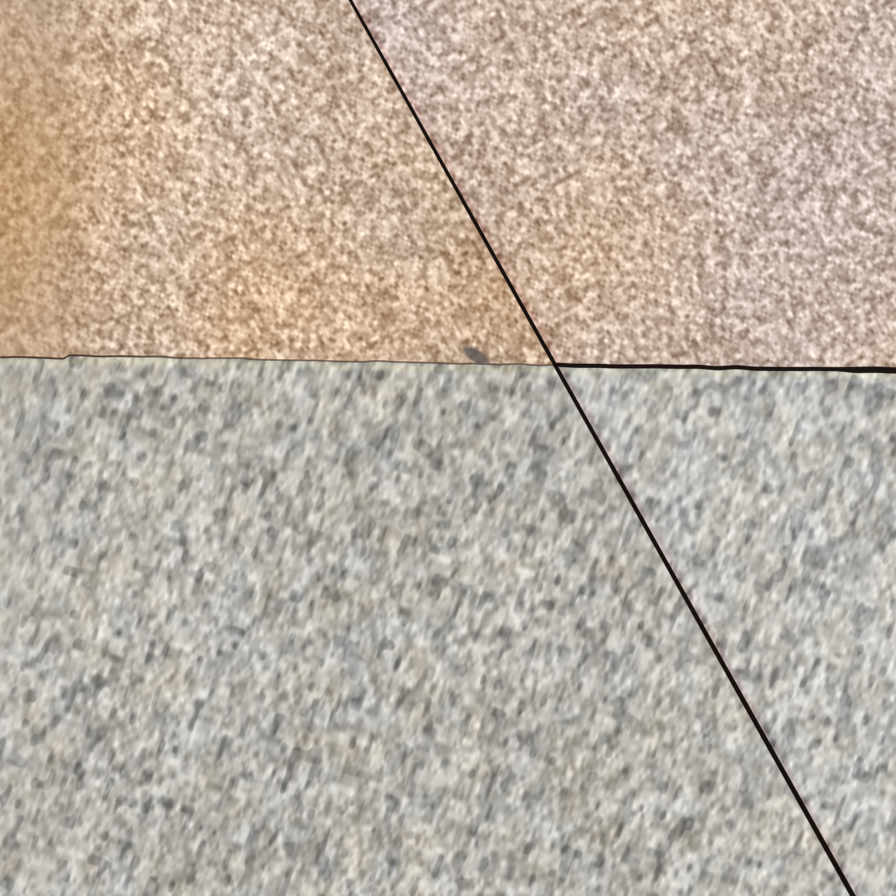
A Shadertoy shader for this texture:

```glsl
// Speckled granite slabs: warm stone above, grey stone below, split by
// a near-level seam and a straight diagonal joint. Layered value noise
// makes the grains; distances to lines make the joints.

float hash(vec2 p) {
    vec3 q = fract(vec3(p.xyx) * vec3(0.1031, 0.103, 0.0973));
    q += dot(q, q.yzx + 33.33);
    return fract((q.x + q.y) * q.z);
}

float noise(vec2 p) {
    vec2 i = floor(p), f = fract(p);
    f = f * f * (3.0 - 2.0 * f);
    return mix(mix(hash(i), hash(i + vec2(1, 0)), f.x),
               mix(hash(i + vec2(0, 1)), hash(i + vec2(1, 1)), f.x), f.y);
}

float cloud(vec2 p) {
    float sum = 0.0, weight = 0.5;
    for (int i = 0; i < 4; i++) {
        sum += weight * (noise(p) - 0.5);
        p = p * 2.03 + 17.3;
        weight *= 0.5;
    }
    return sum;
}

vec2 rotate(vec2 p, float angle) {
    float c = cos(angle), s = sin(angle);
    return vec2(c * p.x + s * p.y, c * p.y - s * p.x);
}

// Signed grain around zero, stretched by the two frequencies
float grain(vec2 p, vec2 freq, float angle) {
    vec2 q = rotate(p, angle) * freq;
    return 0.65 * (noise(q + 40.0) - 0.5) + 0.5 * (noise(q * 1.7 + 91.0) - 0.5);
}

float blob(vec2 p, vec2 center, vec2 radius) {
    vec2 d = (p - center) / radius;
    return exp(-dot(d, d));
}

float stroke(float dist, float halfWidth, float aa) {
    return 1.0 - smoothstep(halfWidth - aa, halfWidth + aa, abs(dist));
}

// Height of the level seam, with a small step near the left edge
float seamHeight(float x) {
    float slope = x < 0.62 ? mix(0.605, 0.5925, x / 0.62)
                           : mix(0.5925, 0.587, (x - 0.62) / 0.38);
    return slope - 0.0035 * (1.0 - smoothstep(0.07, 0.078, x));
}

vec3 warmStone(vec2 p, float right) {
    vec3 base = mix(vec3(0.79, 0.695, 0.61), vec3(0.785, 0.705, 0.65), right);
    vec3 orange = vec3(0.04, -0.015, -0.09);
    float stain = 1.1 * blob(p, vec2(0.0, 0.78), vec2(0.10, 0.17))
                + 0.5 * blob(p, vec2(0.40, 0.65), vec2(0.2, 0.07))
                + 0.4 * blob(p, vec2(0.66, 0.72), vec2(0.12, 0.1));
    base += orange * (stain + 0.9 * cloud(p * 7.0));
    base -= 0.07 * blob(p, vec2(0.0, 0.8), vec2(0.1, 0.3));
    base -= 0.04 * blob(p, vec2(0.53, 0.73), vec2(0.06, 0.12));
    base += 0.03 * blob(p, vec2(0.25, 0.88), vec2(0.15, 0.15));
    float contrast = mix(0.3, 0.55, smoothstep(0.04, 0.14, p.x));
    float g = grain(p, vec2(175.0, 150.0), 0.5);
    return base + g * contrast * vec3(0.92, 0.98, 1.0);
}

vec3 greyStone(vec2 p, float right) {
    vec3 base = mix(vec3(0.715, 0.702, 0.67), vec3(0.735, 0.728, 0.705), right);
    base += 0.06 * cloud(p * 6.0 + 5.0);
    base += vec3(0.02, 0.0, -0.025) * cloud(p * 30.0) * 2.0;
    float g = grain(p, vec2(150.0, 85.0), -0.3);
    float fleck = smoothstep(0.56, 0.85, noise(rotate(p, -0.35) * vec2(125.0, 68.0)));
    float contrast = mix(0.28, 0.38, smoothstep(0.0, 0.12, p.x));
    return base + 0.02 + g * contrast - fleck * vec3(0.15, 0.145, 0.13);
}

void mainImage(out vec4 fragColor, in vec2 fragCoord) {
    vec2 p = fragCoord / iResolution.xy;
    float aa = 0.9 / iResolution.y;

    // Signed distances to the two joints
    float jointX = 0.391 + 0.561 * (1.0 - p.y);
    float joint = (p.x - jointX) * 0.872;
    float wobble = 0.0016 * (noise(vec2(p.x * 45.0, 3.0)) - 0.5);
    float seam = p.y - seamHeight(p.x) - wobble;
    float right = smoothstep(-aa, aa, joint);

    // Slabs
    vec3 color = mix(greyStone(p, right), warmStone(p, right),
                     smoothstep(-aa, aa, seam));

    // Worn edges beside the joints
    color += vec3(0.04, 0.04, 0.0) * stroke(seam + 0.006, 0.003, 0.003);
    color -= vec3(0.04, 0.08, 0.07) * stroke(joint - 0.005, 0.003, 0.003);

    // Level seam: thin and brown on the left, thick and dark on the right
    float seamWidth = mix(0.0010, 0.0023, right) + 0.0012 * smoothstep(0.93, 0.96, p.x);
    float seamDark = mix(0.62 + 0.3 * (1.0 - smoothstep(0.1, 0.25, p.x)), 0.97, right);
    color = mix(color, mix(vec3(0.25, 0.18, 0.13), vec3(0.09, 0.06, 0.05), right),
                seamDark * stroke(seam, seamWidth, aa));

    // Diagonal joint, widening downward
    float jointWidth = mix(0.0028, 0.0017, p.y);
    color = mix(color, vec3(0.07, 0.045, 0.035), 0.97 * stroke(joint, jointWidth, aa));

    // Small dark chip resting on the seam
    vec2 q = rotate(p - vec2(0.531, 0.603), -0.55);
    float chip = 1.0 - smoothstep(0.65, 1.15, length(q / vec2(0.0175, 0.0075)));
    color = mix(color, vec3(0.36, 0.33, 0.33) + 0.12 * grain(p, vec2(160.0), 0.0), 0.85 * chip);

    fragColor = vec4(clamp(color, 0.0, 1.0), 1.0);
}
```
